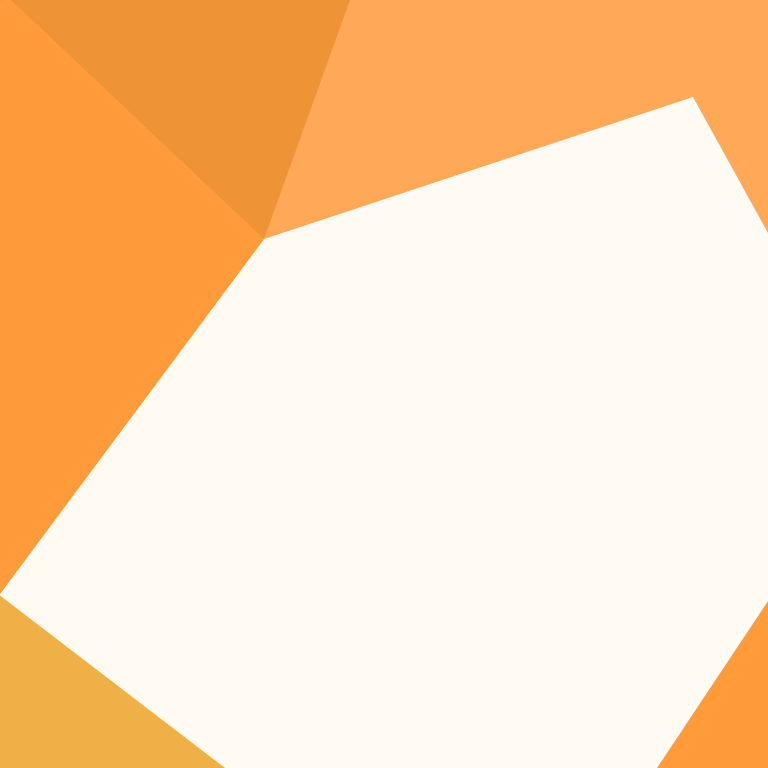
This background is drawn by a Shadertoy shader. Its source:

```glsl
// Flat angular facets in warm oranges around a large cream polygon.

// Smooth coverage of the half-plane to the right of the line from a to b.
float rightOf(vec2 p, vec2 a, vec2 b) {
    vec2 dir = normalize(b - a);
    float dist = dot(p - a, vec2(dir.y, -dir.x));
    return clamp(0.5 + dist * iResolution.y, 0.0, 1.0);
}

void mainImage(out vec4 fragColor, in vec2 fragCoord) {
    vec2 p = fragCoord / iResolution.xy;

    vec3 orange = vec3(1.0, 0.608, 0.227);
    vec3 shade  = vec3(0.933, 0.576, 0.212);
    vec3 peach  = vec3(1.0, 0.66, 0.345);
    vec3 gold   = vec3(0.937, 0.69, 0.28);
    vec3 cream  = vec3(1.0, 0.98, 0.95);

    // Corners shared by neighbouring facets
    vec2 hub  = vec2(0.3438, 0.6888);
    vec2 apex = vec2(0.9023, 0.8737);

    // Upper facets fan out from the hub
    vec3 color = mix(orange, shade, rightOf(p, hub, vec2(0.0143, 1.0)) );
    color = mix(color, peach, rightOf(p, hub, vec2(0.4557, 1.0)));

    // Cream sheet, bounded by its three upper edges
    float sheet = rightOf(p, vec2(0.0, 0.2266), hub);
    sheet = min(sheet, rightOf(p, hub, apex));
    sheet = min(sheet, rightOf(p, apex, vec2(1.0, 0.6966)));
    color = mix(color, cream, sheet);

    // Lower corner facets
    color = mix(color, orange, rightOf(p, vec2(0.8555, 0.0), vec2(1.0, 0.2174)));
    color = mix(color, gold, rightOf(p, vec2(0.0, 0.2245), vec2(0.293, 0.0)));

    fragColor = vec4(color, 1.0);
}
```
